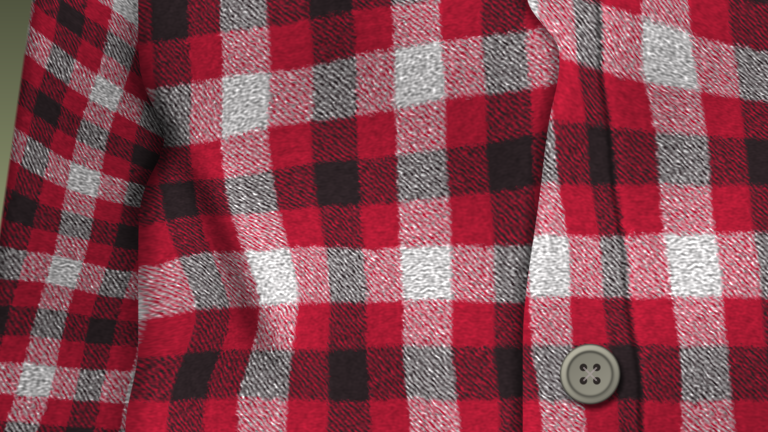
Write a WebGL 1 fragment shader that draws this texture.

```glsl
precision highp float;
// Folded red, black and white twill plaid shirt with sleeve, placket and button.
uniform vec2 u_resolution;

#define RED vec3(0.67, 0.11, 0.20)
#define BLACK vec3(0.18, 0.14, 0.15)
#define WHITE vec3(0.88, 0.87, 0.87)
#define BACKDROP vec3(0.42, 0.44, 0.33)
#define BUTTON_COLOR vec3(0.53, 0.52, 0.47)
#define WHITE_HALF 0.144
#define BLACK_HALF 0.124
#define TWILL_PITCH 0.0140
#define TWILL_DEPTH 0.24
#define WOBBLE 0.022
#define BUTTON_CENTER vec2(1.366, 0.866)
#define BUTTON_RADIUS 0.07

vec2 hashGradient(vec2 cell) {
  vec2 h = vec2(dot(cell, vec2(127.1, 311.7)), dot(cell, vec2(269.5, 183.3)));
  return 2.0 * fract(sin(h) * 43758.5) - 1.0;
}

float gradientNoise(vec2 p) {
  vec2 i = floor(p), f = fract(p);
  vec2 s = f * f * (3.0 - 2.0 * f);
  vec2 e = vec2(1.0, 0.0);
  float low = mix(dot(hashGradient(i), f), dot(hashGradient(i + e), f - e), s.x);
  float high = mix(dot(hashGradient(i + e.yx), f - e.yx),
                   dot(hashGradient(i + 1.0), f - 1.0), s.x);
  return mix(low, high, s.y);
}

float bump(float x, float center, float width) {
  float d = (x - center) / width;
  return exp(-d * d);
}

// Dye of a yarn: white around whole numbers, black around halves, red between.
vec3 yarnDye(float c) {
  float d = abs(fract(c + 0.5) - 0.5);
  vec3 dye = mix(WHITE, RED, smoothstep(-0.015, 0.015, d - WHITE_HALF));
  return mix(dye, BLACK, smoothstep(-0.015, 0.015, d - 0.5 + BLACK_HALF));
}

// Brushed twill of warp and weft; cell counts plaid repeats, period is their size.
vec3 fabric(vec2 cell, vec2 period) {
  vec2 thread = cell * period / TWILL_PITCH;
  float across = thread.x - thread.y;
  float along = thread.x + thread.y;
  float dash = gradientNoise(vec2(across * 1.5, along * 0.8));
  float fuzz = gradientNoise(thread * 0.8 + 9.0);
  float slub = gradientNoise(thread * vec2(2.2, 2.6) + 40.0);
  float fleck = gradientNoise(thread * vec2(1.5, 2.4) + 71.0);
  float diagonal = sin(6.2832 * (across + 0.6 * fuzz));
  float over = 0.5 + TWILL_DEPTH * diagonal + 0.6 * dash + 0.35 * slub;
  vec2 frayed = cell + 0.018 * vec2(fuzz + fleck, fuzz + slub);
  vec3 color = mix(yarnDye(frayed.x), yarnDye(frayed.y), clamp(over, 0.0, 1.0));
  // Pale yarn is heathered with grey flecks.
  float pale = smoothstep(0.35, 0.75, color.g);
  color *= 1.0 - pale * (0.10 - 0.45 * fleck);
  return color * (0.98 + 0.20 * fleck + 0.18 * fuzz);
}

// Button with a raised rim, four holes and crossed thread.
vec3 addButton(vec3 color, vec2 p, float px) {
  vec2 d = p - BUTTON_CENTER;
  float r = length(d) / BUTTON_RADIUS;
  float edge = px / BUTTON_RADIUS;
  float light = dot(d, vec2(-0.5, -0.85)) / BUTTON_RADIUS;
  float shadow = length(d - vec2(0.006, 0.010)) / BUTTON_RADIUS;
  color *= mix(0.4, 1.0, smoothstep(0.9, 1.15, shadow));
  float slope = mix(-0.10, 0.24, smoothstep(0.72, 0.82, r));
  vec3 face = BUTTON_COLOR * (1.0 + slope * light + 0.12 * bump(r, 0.87, 0.08));
  face *= 1.0 - 0.35 * bump(r, 0.74, 0.05) - 0.45 * smoothstep(0.92, 1.0, r);
  vec2 q = abs(d);
  float hole = length(q - 0.0155) - 0.0085;
  face = mix(vec3(0.17, 0.15, 0.14), face, smoothstep(-px, px, hole));
  float thread = max(abs(q.x - q.y) - 0.003, max(q.x, q.y) - 0.016);
  face = mix(face, vec3(0.66, 0.61, 0.61), 0.7 * (1.0 - smoothstep(-px, px, thread)));
  return mix(face, color, smoothstep(1.0 - edge, 1.0 + edge, r));
}

void main() {
  // Height is one unit; y runs downward like the drape of the cloth.
  vec2 p = gl_FragCoord.xy / u_resolution.y;
  p.y = 1.0 - p.y;
  float px = 1.0 / u_resolution.y;
  vec2 q = p + WOBBLE * vec2(gradientNoise(p * 4.5), gradientNoise(p * 4.5 + 17.0));

  // Body panel, pulled sideways by the folds at left.
  float bulge = 0.10 * bump(q.x, 0.5, 0.22) * bump(q.y, 0.72, 0.15)
              + 0.04 * bump(q.x, 0.36, 0.13);
  float rise = -0.16 * (q.x - 0.972) * (1.0 - smoothstep(0.3, 0.65, q.y))
             + 0.05 * bump(q.x, 0.32, 0.13) * bump(q.y, 0.65, 0.18);
  vec2 bodySize = vec2(0.405, 0.46);
  vec2 body = vec2(q.x - 0.972 - 0.04 * (q.y - 0.2) - bulge, q.y - 0.176 - rise);
  vec3 color = fabric(body / bodySize, bodySize);
  float ridge = q.x - 0.43 - 0.42 * (q.y - 0.35);
  float foldSpan = smoothstep(0.25, 0.45, q.y) * (1.0 - smoothstep(0.7, 0.95, q.y));
  color *= 1.0 + foldSpan * (0.12 * bump(ridge, 0.07, 0.05) - 0.42 * bump(ridge, 0.0, 0.04));

  // Front placket and right panel, divided by a seam.
  float edgeX = 1.26 + 0.035 * bump(p.y, 0.14, 0.13) - 0.05 * smoothstep(0.3, 0.8, p.y)
              - 0.05 * (1.0 - smoothstep(0.0, 0.12, p.y));
  float across = q.x - 1.548 - 0.11 * (q.y - 0.1);
  float seam = across + 0.16;
  vec2 frontSize = vec2(seam < 0.0 ? 0.34 : 0.40, 0.50);
  float sag = 0.30 * (q.x - 1.5) * (1.0 - smoothstep(0.1, 0.4, q.y));
  vec3 front = fabric(vec2(across, q.y - 0.116 - sag) / frontSize, frontSize);
  front *= 1.0 - 0.35 * bump(seam, 0.0, 0.007) + 0.08 * bump(seam, 0.02, 0.012);
  front *= 1.0 + 0.10 * bump(p.x, edgeX + 0.02, 0.02);
  color *= 1.0 - 0.42 * bump(p.x, edgeX, 0.022);
  color = mix(color, front, smoothstep(-px, px, p.x - edgeX));

  // Sleeve with its own slanted, smaller plaid.
  float armholeX = 0.32 + 0.06 * bump(p.y, 0.32, 0.10) - 0.03 * smoothstep(0.8, 1.0, p.y);
  vec2 sleeveSize = vec2(0.26);
  float slant = mix(0.80, 0.08, smoothstep(0.0, 0.85, q.y));
  vec2 sleeve = vec2(q.x - 0.20 + 0.25 * (q.y - 0.4), q.y - 0.10 - slant * (q.x - 0.07));
  vec3 arm = fabric(sleeve / sleeveSize, sleeveSize) * 0.82;
  color = mix(arm, color, smoothstep(-px, px, p.x - armholeX));
  float depth = 0.25 + 0.42 * bump(p.y, 0.35, 0.2);
  color *= 1.0 - depth * bump(p.x, armholeX, 0.04);

  // Broad soft folds, backdrop and button.
  color *= 0.98 + 0.32 * gradientNoise(p * vec2(3.2, 2.4) + 5.0);
  float outerX = 0.075 - 0.14 * p.y;
  color *= 1.0 - 0.3 * bump(p.x, outerX, 0.02);
  color = mix(BACKDROP * (0.75 + p.y), color, smoothstep(-2.0 * px, 2.0 * px, p.x - outerX));
  color = addButton(color, p, px);
  gl_FragColor = vec4(clamp(color, 0.0, 1.0), 1.0);
}
```
